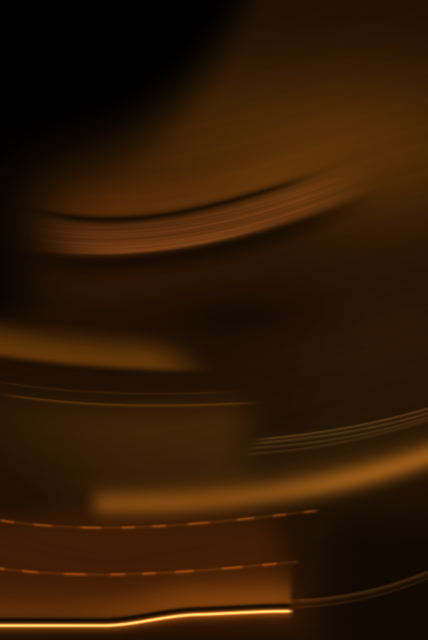
Give the GLSL for this background, as a Shadertoy shader.

```glsl
// Amber light trails sweeping in soft curved bands across a dark brown night.

// Cubic through four heights placed at x = 0, 1/3, 2/3 and 1.
float curve(float x, vec4 h) {
    float a = 3.0 * x, b = a - 1.0, c = a - 2.0, d = a - 3.0;
    return -b * c * d / 6.0 * h.x + a * c * d / 2.0 * h.y
         - a * b * d / 2.0 * h.z + a * b * c / 6.0 * h.w;
}

// Soft ridge with separate falloff below and above, never thinner than a pixel.
float ridge(float d, float below, float above) {
    float r = max(d > 0.0 ? above : below, 0.8 / iResolution.y);
    return exp(-d * d / (r * r));
}

float span(float x, float from, float to, float soft) {
    return smoothstep(from - soft, from + soft, x)
         * (1.0 - smoothstep(to - soft, to + soft, x));
}

float glow(vec2 p, vec2 center, vec2 radius) {
    vec2 d = (p - center) / radius;
    return exp(-dot(d, d));
}

// Fine brushed grain that runs along a curve.
float grain(float d, float x) {
    return 0.5 + 0.2 * sin(d * 420.0 + 3.0 * x) + 0.17 * sin(d * 773.0 - 5.0 * x)
         + 0.13 * sin(d * 1270.0 + 9.0 * sin(2.0 * x));
}

void mainImage(out vec4 fragColor, in vec2 fragCoord) {
    vec2 p = fragCoord / iResolution.xy;
    float x = p.x, y = p.y;

    // Broad ambient light
    vec3 color = vec3(0.115, 0.058, 0.012);
    color += vec3(0.17, 0.095, 0.012) * glow(p, vec2(0.62, 0.77), vec2(0.48, 0.13));
    color += vec3(0.09, 0.05, 0.005) * glow(p, vec2(0.95, 0.77), vec2(0.3, 0.15));
    color += vec3(0.07, 0.03, 0.003) * glow(p, vec2(0.25, 0.67), vec2(0.3, 0.08));
    color += vec3(0.06, 0.027, 0.005) * glow(p, vec2(0.92, 0.47), vec2(0.28, 0.09));
    color += vec3(0.05, 0.018, 0.0) * glow(p, vec2(0.3, 0.56), vec2(0.3, 0.06));
    color += vec3(0.015, 0.02, 0.006) * glow(p, vec2(0.78, 0.32), vec2(0.25, 0.12));
    color *= 1.0 - 0.35 * glow(p, vec2(0.56, 0.51), vec2(0.2, 0.04));

    // Upper folded veil between two dark creases
    float crease = y - curve(x, vec4(0.69, 0.66, 0.711, 0.775));
    float hem = y - curve(x, vec4(0.617, 0.604, 0.65, 0.74));
    float veil = smoothstep(-0.004, 0.008, hem) * (1.0 - smoothstep(-0.025, 0.006, crease))
               * span(x, 0.13, 0.79, 0.12);
    float fibers = grain(hem, x);
    color += veil * vec3(0.16, 0.085, 0.045) * (0.7 + 0.5 * fibers);
    color += vec3(0.13, 0.075, 0.03) * ridge(hem - 0.004, 0.003, 0.012) * span(x, 0.2, 0.6, 0.12);
    color *= 1.0 - 0.55 * ridge(crease, 0.006, 0.004) * span(x, 0.12, 0.68, 0.08);
    color += vec3(0.09, 0.045, 0.01) * ridge(crease - 0.013, 0.008, 0.035)
           * span(x, 0.16, 0.72, 0.14);
    color *= 1.0 - 0.5 * ridge(hem + 0.009, 0.022, 0.007) * span(x, 0.1, 0.78, 0.14);
    color *= 0.97 + 0.06 * grain(crease * 0.35, x);

    // Black upper corner and dim left side
    float shade = 0.77 + 0.05 * x + 1.3 * x * x * x;
    color *= smoothstep(-0.06, 0.13, shade - y);
    color *= mix(1.0, smoothstep(-0.12, 0.2, x), smoothstep(0.47, 0.54, y));

    // Middle amber slab and the warm panel below it
    float slab = y - curve(x, vec4(0.443, 0.422, 0.422, 0.44));
    float slabEnd = 1.0 - smoothstep(0.36, 0.53, x + 1.1 * max(slab, 0.0));
    color += vec3(0.25, 0.142, 0.015) * smoothstep(-0.007, 0.009, slab)
           * (1.0 - smoothstep(0.012, 0.07, slab)) * slabEnd;
    float thread = y - curve(x, vec4(0.385, 0.367, 0.374, 0.388));
    float panelEnd = 1.0 - smoothstep(0.5, 0.65, x);
    color += vec3(0.12, 0.073, 0.009) * ridge(thread + 0.035, 0.09, 0.045) * panelEnd
           * smoothstep(-0.3, 0.35, x);
    color += vec3(0.14, 0.075, 0.01) * ridge(thread, 0.003, 0.0015) * span(x, 0.02, 0.58, 0.04);
    color += vec3(0.06, 0.03, 0.005) * ridge(thread - 0.018, 0.002, 0.002)
           * span(x, 0.0, 0.53, 0.05);

    // Pale filaments at the right
    float filament = y - curve(x, vec4(0.31, 0.306, 0.318, 0.362));
    for (int i = 0; i < 4; i++) {
        float k = float(i);
        float d = filament + k * (0.0065 + 0.0008 * sin(7.0 * x + k));
        color += vec3(0.16, 0.11, 0.055) * (1.0 - 0.18 * k) * ridge(d, 0.003, 0.0017)
               * span(x, 0.61 - 0.01 * k, 1.2, 0.03);
    }

    // Wide rising beam
    float beam = y - curve(x, vec4(0.219, 0.213, 0.232, 0.286));
    float beamSpan = smoothstep(0.19, 0.25, x);
    color += vec3(0.33, 0.195, 0.055) * ridge(beam, 0.019, 0.022) * beamSpan
           * (0.8 + 0.35 * smoothstep(0.5, 0.9, x));
    color += vec3(0.08, 0.045, 0.008) * ridge(beam, 0.025, 0.06) * smoothstep(0.0, 0.4, x);

    // Lower russet panel with two broken trails
    float panel = 1.0 - smoothstep(0.61, 0.75, x + 0.4 * (y - 0.1));
    color += vec3(0.13, 0.05, 0.003) * span(y, 0.02, 0.19, 0.035) * panel;
    color *= 1.0 - 0.4 * smoothstep(0.7, 0.85, x) * span(y, -0.1, 0.19, 0.05);
    for (int i = 0; i < 2; i++) {
        float k = float(i);
        float trail = y - curve(x, mix(vec4(0.1875, 0.177, 0.1966, 0.219),
                                       vec4(0.112, 0.104, 0.121, 0.14), k));
        float dash = 0.3 + 0.7 * smoothstep(-0.2, 0.6, sin(x * 70.0 + 2.0 * k + sin(x * 19.0)));
        color += vec3(0.3, 0.14, 0.025) * dash * ridge(trail, 0.003, 0.002)
               * span(x, -0.1, 0.74 - 0.05 * k, 0.015);
    }

    // Hot bottom trail with its halo and dark rim
    float hot = y - 0.0225 - 0.0165 * smoothstep(0.24, 0.46, x) - 0.006 * smoothstep(0.4, 0.68, x);
    float hotSpan = 1.0 - smoothstep(0.67, 0.69, x);
    color += vec3(0.24, 0.135, 0.03) * ridge(hot - 0.014, 0.005, 0.036) * hotSpan
           * (0.5 + 0.5 * smoothstep(0.1, 0.5, x));
    color *= 1.0 - 0.7 * ridge(hot - 0.0085, 0.004, 0.004) * hotSpan;
    color += vec3(0.32, 0.16, 0.03) * ridge(hot, 0.009, 0.005) * hotSpan;
    color += vec3(0.75, 0.65, 0.42) * ridge(hot, 0.0026, 0.0026) * hotSpan;

    // Faint continuation toward the right edge
    float t = max(x - 0.67, 0.0) / 0.33;
    float tail = y - 0.062 - 0.045 * t * t;
    color += vec3(0.17, 0.095, 0.025) * (ridge(tail, 0.005, 0.002)
           + 0.5 * ridge(tail + 0.011, 0.002, 0.003)) * smoothstep(0.66, 0.72, x);

    fragColor = vec4(clamp(color, 0.0, 1.0), 1.0);
}
```
